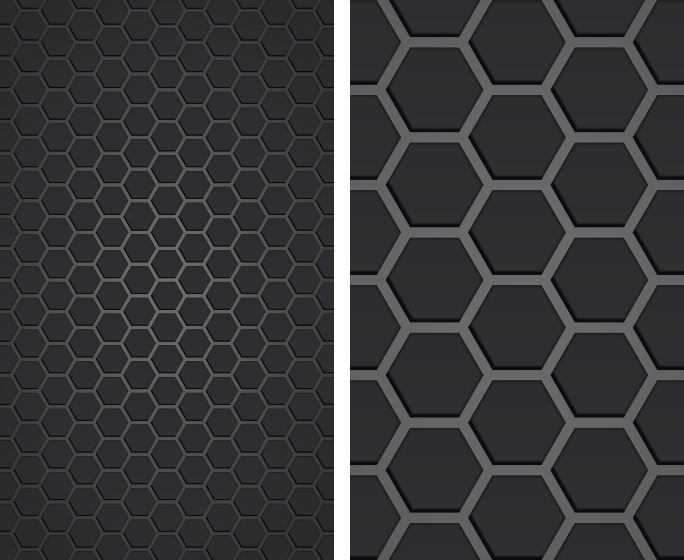
Left, the full canvas; right, a detail of the centre.
A WebGL 2 fragment shader for this pattern:

```glsl
#version 300 es
precision highp float;
// Dark honeycomb: a raised grey grid of flat-topped hexagons over charcoal plates.
// Cells come from two interleaved rectangular lattices; a shifted hexagon gives
// the dropped shadow, and an oval glow brightens the grid near the centre.

uniform vec2 u_resolution;
out vec4 fragColor;

const float PITCH = 0.0566;       // vertical cell spacing, in canvas heights
const float HALF_BAR = 0.054;     // half bar width, in cell spacings
const vec2 LATTICE = vec2(1.73205, 1.0);
const vec2 SHADOW_SHIFT = vec2(0.026, 0.036);

const vec3 PLATE = vec3(0.180, 0.180, 0.193);
const vec3 SHADOW = vec3(0.045, 0.045, 0.062);
const vec3 BAR_DIM = vec3(0.195, 0.195, 0.205);
const vec3 BAR_LIT = vec3(0.415, 0.415, 0.425);

// Offset from the nearest hexagon centre
vec2 cellOffset(vec2 p) {
    vec2 a = mod(p + 0.5 * LATTICE, LATTICE) - 0.5 * LATTICE;
    vec2 b = mod(p, LATTICE) - 0.5 * LATTICE;
    return dot(a, a) < dot(b, b) ? a : b;
}

// Signed distance to a flat-topped hexagon, negative inside
float hexagon(vec2 q, float apothem) {
    q = abs(q);
    return max(q.y, dot(q, vec2(0.866025, 0.5))) - apothem;
}

// Oval light, 1 at the centre and falling towards the corners
float glow(vec2 p, vec2 radii) {
    vec2 e = p / radii;
    return exp(-dot(e, e));
}

void main() {
    vec2 p = (gl_FragCoord.xy - 0.5 * u_resolution) / u_resolution.y;
    float pixel = 1.0 / (u_resolution.y * PITCH);
    vec2 q = cellOffset(p / PITCH + vec2(0.0, 0.5));
    float light = glow(p, vec2(0.25, 0.37));
    float apothem = 0.5 - HALF_BAR;
    float edge = hexagon(q, apothem);

    // Plate with a faint vertical sheen and darker outer rim
    vec3 color = PLATE * (1.0 - 0.05 * q.y);
    color *= mix(0.91, 1.0, smoothstep(0.0, 0.3, light));

    // Shadow dropped on the lower left, with thin contact shading all round
    float dropped = smoothstep(-0.022, 0.016, hexagon(q - SHADOW_SHIFT, apothem));
    float contact = 0.4 * smoothstep(-0.045, 0.0, edge);
    color = mix(color, SHADOW, max(dropped, contact));

    // Raised bars with a fine bevel, strongest where the glow fades
    vec3 bar = mix(BAR_DIM, BAR_LIT, light);
    float rim = 1.0 - smoothstep(0.0, 0.03, edge);
    float facing = dot(normalize(q + vec2(0.0001)), vec2(0.35, 0.94));
    bar += 0.035 * rim * facing * (1.0 - 0.6 * light);
    color = mix(color, bar, smoothstep(-0.5 * pixel, 0.5 * pixel, edge));

    fragColor = vec4(color, 1.0);
}
```
